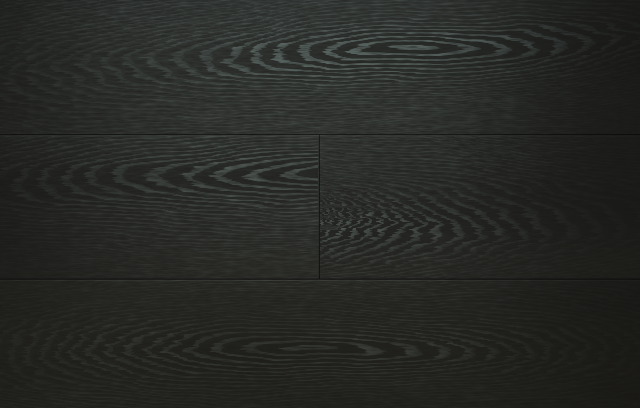
Write a Shadertoy shader that draws this texture.

```glsl
// Wide black-stained oak floorboards with silvery cathedral grain and fine seams.

const float TAU = 6.2831853;
const float BOARD_HEIGHT = 0.354;
const float FIRST_SEAM = 0.316;
const vec3 STAIN = vec3(0.116, 0.115, 0.106);
const vec3 SILVER = vec3(0.280, 0.310, 0.298);

vec2 hash2(vec2 p) {
    vec3 h = fract(p.xyx * vec3(0.1031, 0.1030, 0.0973));
    h += dot(h, h.yzx + 33.33);
    return fract((h.xx + h.yz) * h.zy);
}

// Distance to the nearest scattered point, about 0 to 1
float cellular(vec2 p) {
    vec2 cell = floor(p);
    vec2 f = fract(p);
    float nearest = 2.0;
    for (int y = -1; y <= 1; y++) {
        for (int x = -1; x <= 1; x++) {
            vec2 o = vec2(x, y);
            vec2 d = o + hash2(cell + o) - f;
            nearest = min(nearest, dot(d, d));
        }
    }
    return sqrt(nearest);
}

// Layered sines, about -1 to 1
float waves(vec2 p, float seed) {
    float sum = 0.0;
    float gain = 0.5;
    for (int i = 0; i < 4; i++) {
        sum += gain * sin(p.x + seed + 1.7 * sin(p.y + seed * 1.3));
        p = mat2(1.6, 0.7, -0.9, 1.7) * p;
        seed += 2.4;
        gain *= 0.55;
    }
    return sum;
}

// Heart of the growth rings: centre in xy, stretch in z, lengthwise power in w
vec4 boardHeart(float row, float side) {
    if (row < 0.5) return vec4(0.78, 0.143, 4.3, 1.4);
    if (row > 1.5) return vec4(1.02, 0.881, 5.0, 1.3);
    return side < 0.5 ? vec4(0.88, 0.574, 6.6, 1.2) : vec4(0.74, 0.452, 3.2, 0.5);
}

// Ring count outward from the heart: wide in the middle, tight outside
float ringPhase(vec2 d, vec2 shape, float fibre, float seed) {
    d.x += 0.030 * (fibre - 0.45);
    d.x += 0.042 * waves(d * vec2(5.0, 34.0), seed);
    d.y += 0.015 * waves(d * vec2(5.0, 9.0), seed + 4.0);
    float along = pow(abs(d.x) + 0.0001, shape.y) / shape.x;
    float radius = length(vec2(along, d.y));
    return radius / 0.0125 + 260.0 * d.y * d.y;
}

// Light late-wood ridges, faded where they are too fine to resolve
float ridges(float phase) {
    float wave = 0.5 + 0.5 * sin(TAU * phase);
    float ridge = smoothstep(0.48, 0.90, wave);
    return mix(ridge, 0.4, smoothstep(0.28, 0.70, fwidth(phase)));
}

// Soft lamp glow high on the floor, dim towards the edges
float lamp(vec2 uv) {
    vec2 d = (uv - vec2(0.46, 0.88)) / vec2(0.44, 0.56);
    float glow = exp(-dot(d, d));
    float edge = smoothstep(1.06, 0.66, uv.x) * smoothstep(-0.28, 0.25, uv.x);
    return mix(0.34, 1.0, edge) * (0.62 + 0.92 * glow);
}

float lineMask(float dist, float halfWidth, float pixel) {
    return 1.0 - smoothstep(halfWidth - 0.6 * pixel, halfWidth + 0.6 * pixel, dist);
}

void mainImage(out vec4 fragColor, in vec2 fragCoord) {
    float pixel = 1.0 / iResolution.y;
    vec2 uv = fragCoord / iResolution.xy;
    vec2 p = fragCoord * pixel;
    float joint = 0.499 * iResolution.x * pixel;

    // Board under this point
    float level = (p.y - FIRST_SEAM) / BOARD_HEIGHT + 1.0;
    float row = floor(level);
    float middle = 1.0 - step(0.5, abs(row - 1.0));
    float side = step(joint, p.x) * middle;
    float seed = row * 3.1 + side * 5.7 + 1.0;
    vec4 heart = boardHeart(row, side);
    heart.x *= iResolution.x * pixel / 1.5706;

    // Fine pores and fibres drawn out along the board
    vec2 grainPoint = p + seed * 7.0;
    float fibre = cellular(grainPoint * vec2(34.0, 190.0));
    float streak = cellular(grainPoint * vec2(11.0, 110.0));
    float pores = 0.6 * fibre + 0.4 * streak;

    // Cathedral rings, boldest around the heart
    vec2 d = p - heart.xy;
    d.y -= 0.03 * row * (1.0 - side) * d.x;
    float ring = ridges(ringPhase(d, heart.zw, pores, seed));
    vec2 reach = d / vec2(0.58, 0.064);
    float bold = 0.22 + 0.78 * exp(-dot(reach, reach));
    float light = lamp(uv);
    float patchy = 0.85 + 0.35 * waves(p * vec2(2.5, 11.0), seed + 2.0);
    float base = 0.06 + 0.32 * pores * (1.10 - 0.75 * bold);
    float sheen = light * (base + 0.78 * ring * bold * patchy * (0.45 + pores));
    vec3 color = mix(STAIN, SILVER, min(sheen, 1.1));

    // Broad glow, cool above and warm below
    color *= 0.74 + 0.28 * light + 0.07 * waves(p * vec2(2.0, 7.0), seed);
    color *= mix(vec3(1.03, 1.0, 0.95), vec3(0.98, 1.01, 1.02), uv.y);

    // Dark seams with a faint lit bevel below
    float offset = (level - round(level)) * BOARD_HEIGHT;
    float seam = lineMask(abs(offset), 0.0012, pixel);
    float bevel = lineMask(abs(offset + 0.0032), 0.0010, pixel);
    float butt = middle * lineMask(abs(p.x - joint), 0.0013, pixel);
    color += 0.07 * bevel * light * SILVER / SILVER.y;
    color *= 1.0 - 0.55 * max(seam, butt);

    fragColor = vec4(color, 1.0);
}
```
